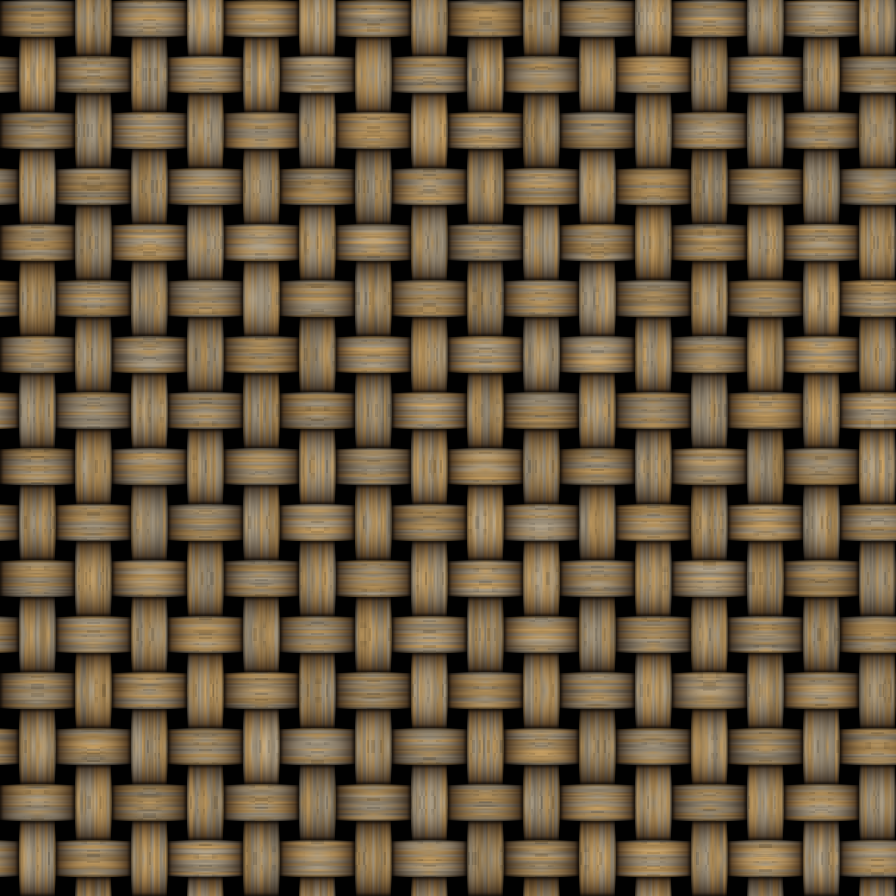
Reproduce this texture procedurally as a WebGL 1 fragment shader.

```glsl
precision highp float;
// Plain basket weave of fibrous tan reed strips over black gaps, 16 by 16 crossings.

uniform vec2 u_resolution;

const float REPEATS = 16.0;     // even, so the over-under rhythm wraps
const float HALF_WIDTH = 0.33;  // strip half width, in crossings
const float REACH = 0.667;      // visible half length of a strip

const vec3 GAP = vec3(0.005, 0.004, 0.003);
const vec3 REED_LIGHT = vec3(0.635, 0.555, 0.425);
const vec3 REED_DARK = vec3(0.22, 0.16, 0.105);
const vec3 WARM = vec3(1.08, 0.99, 0.80);
const vec3 COOL = vec3(0.94, 0.99, 1.10);

float hash(vec2 p) {
  vec3 q = fract(p.xyx * 0.1031);
  q += dot(q, q.yzx + 33.33);
  return fract((q.x + q.y) * q.z);
}

float noise(vec2 p) {
  vec2 cell = floor(p);
  vec2 f = fract(p);
  f = f * f * (3.0 - 2.0 * f);
  float low = mix(hash(cell), hash(cell + vec2(1.0, 0.0)), f.x);
  float high = mix(hash(cell + vec2(0.0, 1.0)), hash(cell + 1.0), f.x);
  return mix(low, high, f.y);
}

// Local place on a strip running along y: across, along, and its wrapped id.
vec4 locate(vec2 p, float phase) {
  float lane = floor(p.x + 0.5);
  float start = lane + phase;
  float middle = start + 2.0 * floor((p.y - start) * 0.5 + 0.5);
  return vec4(p.x - lane, p.y - middle, mod(vec2(lane, middle), REPEATS));
}

// Fibres stretched along the strip, mirrored about its middle.
vec3 fibre(vec2 place, vec2 seed) {
  vec2 q = vec2(place.x, abs(place.y)) + 2.0;
  float fine = noise(q * vec2(34.0, 1.6) + seed);
  float broad = noise(q * vec2(11.0, 0.9) + seed + 41.0);
  float hue = noise(q * vec2(19.0, 1.2) + seed + 83.0);
  float light = 1.0 + 0.22 * (fine - 0.5) + 0.16 * (broad - 0.5);

  // Short flecks gathered at the crown
  float fleck = hash(floor(q * vec2(26.0, 9.0)) + seed + 17.0);
  float crown = 1.0 - smoothstep(0.08, 0.3, abs(place.y));
  light -= 0.12 * crown * step(0.86, fleck);
  return light * mix(COOL, WARM, smoothstep(0.15, 0.85, hue));
}

// Colour and coverage of one strip.
vec4 strip(vec4 spot, float phase, float pixel) {
  vec2 place = spot.xy;
  vec2 seed = spot.zw * vec2(37.0, 53.0) + phase * 211.0;
  float bend = min(abs(place.y) / REACH, 1.15);
  float halfWidth = HALF_WIDTH - 0.018 * bend * bend;
  float side = abs(place.x) / halfWidth;

  vec3 color = mix(REED_LIGHT, REED_DARK, min(pow(bend, 2.1), 1.0));
  color *= fibre(place, seed);
  color *= 0.95 + 0.1 * hash(seed + 7.0);                    // piece tone
  color *= 1.0 - 0.10 * side * side;                         // rounded back
  color *= 1.0 - 0.45 * smoothstep(0.84, 1.0, side);         // dark rim
  color *= 1.0 - 0.5 * smoothstep(0.88, 1.02, bend);         // contact shadow

  float edge = abs(place.x) - halfWidth;
  return vec4(color, 1.0 - smoothstep(-0.5 * pixel, 0.5 * pixel, edge));
}

void main() {
  vec2 uv = gl_FragCoord.xy / u_resolution;
  vec2 p = uv * REPEATS - 2.0 / 3.0;
  float pixel = REPEATS / min(u_resolution.x, u_resolution.y);

  vec4 uprightSpot = locate(p, 0.0);
  vec4 levelSpot = locate(p.yx, 1.0);
  vec4 upright = strip(uprightSpot, 0.0, pixel);
  vec4 level = strip(levelSpot, 1.0, pixel);

  // The strip nearer its own crown lies on top
  float uprightOver = step(abs(uprightSpot.y), abs(levelSpot.y));
  vec4 over = mix(level, upright, uprightOver);
  vec4 under = mix(upright, level, uprightOver);

  vec3 color = mix(GAP, under.rgb, under.a);
  color = mix(color, over.rgb, over.a);
  gl_FragColor = vec4(color, 1.0);
}
```
